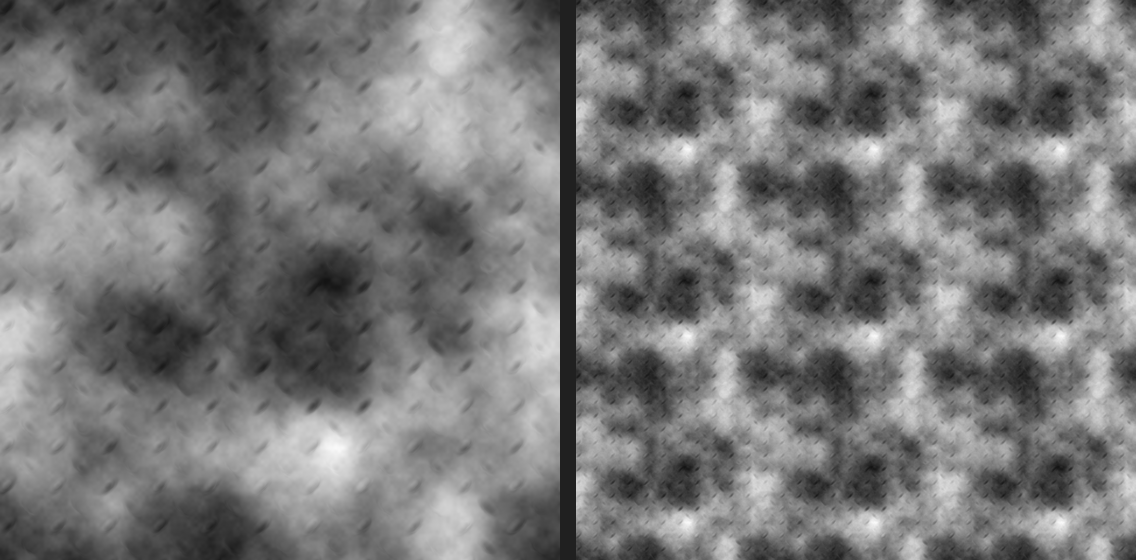
Left, the tile; right, the same tile 3 across and 3 down.
Reproduce this texture procedurally as a WebGL 1 fragment shader.

```glsl
precision highp float;

uniform vec2 u_resolution;

const vec2 PLATE_GRID = vec2(11.0, 14.0);
const vec2 STROKE_SIZE = vec2(0.028, 0.0125);
const float CLOUD_CELLS = 5.0;
const float OCTAVE_GAIN = 0.55;
const int OCTAVES = 6;

float hash(vec2 cell) {
  vec3 h = fract(cell.xyx * 0.1031);
  h += dot(h, h.yzx + 33.33);
  return fract((h.x + h.y) * h.z);
}

// Value noise on a lattice that wraps after `cells` steps
float wrappedNoise(vec2 p, float cells, float seed) {
  vec2 grid = p * cells;
  vec2 low = mod(floor(grid), cells);
  vec2 high = mod(low + 1.0, cells);
  vec2 f = fract(grid);
  f = f * f * (3.0 - 2.0 * f);
  vec2 shift = vec2(17.0, 29.0) * seed;
  float bottom = mix(hash(low + shift), hash(vec2(high.x, low.y) + shift), f.x);
  float top = mix(hash(vec2(low.x, high.y) + shift), hash(high + shift), f.x);
  return mix(bottom, top, f.y);
}

// Sum of octaves, centred on zero
float clouds(vec2 p) {
  float sum = 0.0;
  float amplitude = 0.5;
  float cells = CLOUD_CELLS;
  for (int i = 0; i < OCTAVES; i++) {
    sum += amplitude * (wrappedNoise(p, cells, float(i) + 3.0) - 0.5);
    amplitude *= OCTAVE_GAIN;
    cells *= 2.0;
  }
  return sum;
}

// Repeated slanted bump: x is its height, y its tilt across the stroke
vec2 stroke(vec2 p, vec2 centre, vec2 direction, vec2 size) {
  vec2 d = (fract(p * PLATE_GRID - centre + 0.5) - 0.5) / PLATE_GRID;
  vec2 across = vec2(direction.y, -direction.x);
  vec2 q = vec2(dot(d, direction), dot(d, across)) / size;
  float bump = 1.0 - smoothstep(0.0, 1.0, length(q));
  return vec2(bump, bump * q.y);
}

void main() {
  vec2 p = gl_FragCoord.xy / u_resolution;

  // Tread plate of alternating diagonals
  vec2 rising = stroke(p, vec2(0.14, 0.85), normalize(vec2(1.0, 1.0)), STROKE_SIZE);
  vec2 falling = stroke(p, vec2(0.58, 0.30), normalize(vec2(1.0, -1.0)), STROKE_SIZE);

  // Clouds bent by the bumps
  vec2 bend = vec2(-0.016, 0.016) * rising.x + vec2(0.012, 0.012) * falling.x;
  float tone = 0.5 + 1.1 * clouds(p + bend);

  // Relief lit from the upper left, strongest on the middle greys
  float relief = -0.09 * rising.x - 0.24 * rising.y - 0.05 * falling.x;
  tone += relief * clamp(4.0 * tone * (1.0 - tone), 0.15, 1.0);

  gl_FragColor = vec4(vec3(clamp(tone, 0.0, 1.0)), 1.0);
}
```
